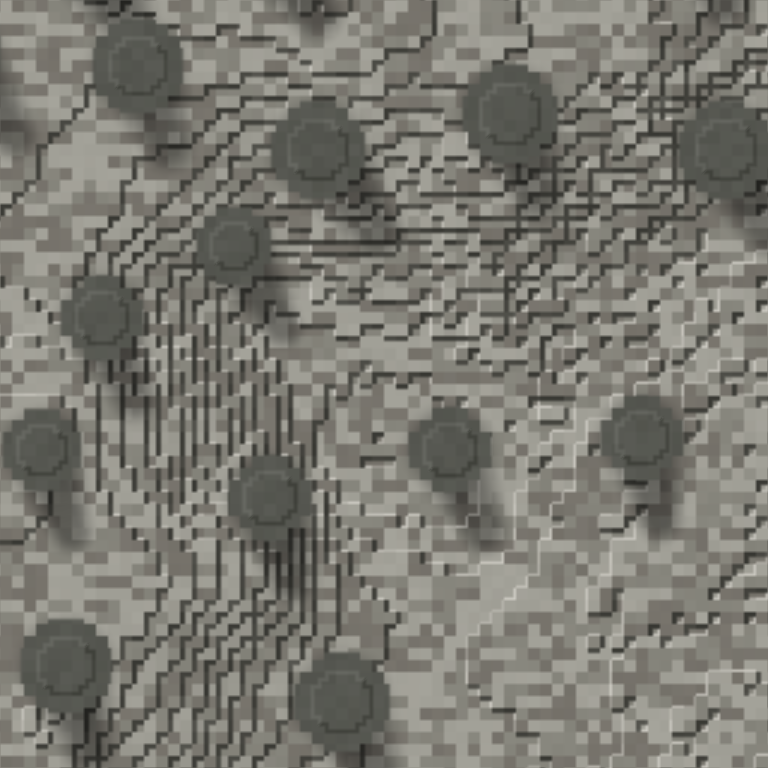
Reproduce this pattern procedurally as a WebGL 1 fragment shader.

```glsl
precision highp float;
uniform vec2 u_resolution;

const float GRID = 64.0;       // ground blocks across the canvas
const float TREE_PITCH = 16.0; // blocks per tree plot
const vec3 STONE_LIGHT = vec3(0.635, 0.63, 0.595);
const vec3 STONE_MID = vec3(0.525, 0.52, 0.485);
const vec3 STONE_DARK = vec3(0.465, 0.45, 0.42);
const vec3 CREVICE = vec3(0.215, 0.215, 0.195);
const vec3 RIM = vec3(0.83, 0.82, 0.79);
const vec3 LEAF = vec3(0.335, 0.34, 0.315);

float hash(vec2 p) {
  return fract(sin(dot(p, vec2(127.1, 311.7))) * 43758.55);
}

float boxDistance(vec2 p, vec2 halfSize) {
  vec2 d = abs(p) - halfSize;
  return max(d.x, d.y);
}

// Terraced basin: steep to the upper left, shallow and rough to the right
float terrain(vec2 cell) {
  vec2 p = cell / GRID;
  vec2 q = p + 0.045 * sin(p.yx * vec2(11.0, 9.0) + vec2(1.0, 2.6))
             + 0.018 * sin(p.yx * vec2(27.0, 31.0) + vec2(4.0, 0.7));
  vec2 away = q - vec2(0.54, 0.49);
  float steep = mix(0.25, 1.0, smoothstep(-0.25, 0.15, dot(away, vec2(-0.8, 0.6))));
  float bowl = 12.0 * steep * smoothstep(0.08, 0.5, length(away));
  float swell = 0.9 * sin(8.0 * q.x + 5.0 * q.y) + 0.7 * sin(13.0 * q.y - 6.0 * q.x + 2.0);
  float rough = smoothstep(0.4, 0.95, p.x + 0.22 * sin(p.y * 7.0 - 2.8));
  return bowl + swell + (0.12 + 0.95 * rough) * (hash(cell + 7.0) - 0.5);
}

// Three stone tones, joined into short runs and broad patches
vec3 stone(vec2 cell) {
  float run = hash(floor(cell * vec2(0.5, 1.0)) + 31.0);
  float grain = mix(hash(cell), run, step(0.5, hash(floor(cell / 2.0) + 53.0)));
  float patches = sin(cell.x * 0.21 + 2.0 * sin(cell.y * 0.13)) * sin(cell.y * 0.27 + 1.0);
  float tone = grain + 0.12 * patches;
  vec3 color = mix(STONE_DARK, STONE_MID, step(0.3, tone));
  color = mix(color, STONE_LIGHT, step(0.58, tone));
  return color + 0.025 * (hash(cell + 91.0) - 0.5);
}

// x: canopy, y: crown outline (negative dark, positive lit), z: cast shadow
vec3 trees(vec2 g) {
  vec3 result = vec3(0.0);
  vec2 plot = floor(g / TREE_PITCH);
  for (int j = -1; j <= 1; j++) {
    for (int i = -1; i <= 1; i++) {
      vec2 id = plot + vec2(float(i), float(j));
      float present = step(hash(id + 3.7), 0.72);
      vec2 jitter = vec2(hash(id + 11.3), hash(id + 23.9)) - 0.5;
      vec2 center = floor((id + 0.5 + 0.65 * jitter) * TREE_PITCH) + 0.5;
      float radius = mix(2.7, 4.3, sqrt(hash(id + 41.1)));
      vec2 d = g - center;

      // Blocky rounded canopy with a stepped crown
      vec2 blocky = abs(floor(d + 0.5));
      float corner = (blocky.x + blocky.y) * 0.72 - radius;
      float outer = max(boxDistance(d, vec2(radius, radius * 1.04)), corner);
      float canopy = present * (1.0 - smoothstep(-0.15, 0.2, outer));
      float crown = min(boxDistance(d, radius * vec2(0.62, 0.32)),
                        boxDistance(d, radius * vec2(0.32, 0.62)));
      crown = min(crown, boxDistance(d, vec2(radius * 0.47)));
      float line = 1.0 - smoothstep(0.08, 0.24, abs(crown));
      float facing = d.y - d.x > 0.0 ? 0.7 : -1.0;

      // Soft shadow trailing to the lower right
      vec2 trail = vec2(mix(1.5, 5.0, hash(id + 67.0)), -6.8);
      float along = clamp(dot(d, trail) / dot(trail, trail), 0.0, 1.0);
      float spread = length(d - trail * along) / (radius * mix(1.15, 0.65, along));
      float shadow = present * (1.0 - smoothstep(0.25, 1.15, spread)) * (1.0 - 0.35 * along);
      result.x = max(result.x, canopy);
      result.y += canopy * line * facing;
      result.z = max(result.z, shadow);
    }
  }
  return result;
}

// Strength of a strip along one block side that faces a higher block
float strip(float fromSide, float width, float rise) {
  return step(0.5, rise) * (1.0 - smoothstep(width - 0.1, width + 0.1, fromSide));
}

vec3 scene(vec2 g) {
  vec2 cell = floor(g);
  vec2 f = g - cell;
  float here = terrain(cell);
  float left = terrain(cell - vec2(1.0, 0.0));
  float above = terrain(cell + vec2(0.0, 1.0));
  float right = terrain(cell + vec2(1.0, 0.0));
  float below = terrain(cell - vec2(0.0, 1.0));
  float level = floor(here);

  // Ground, darker and calmer on slopes turned from the light
  float slope = smoothstep(0.3, 1.3, left + above - 2.0 * here);
  vec3 color = mix(stone(cell), STONE_MID * 0.94, 0.45 * slope);
  float lit = max(strip(1.0 - f.x, 0.2, floor(right) - level),
                  strip(f.y, 0.2, floor(below) - level));
  float dark = max(strip(f.x, 0.42, floor(left) - level),
                   strip(1.0 - f.y, 0.42, floor(above) - level));
  color = mix(color, RIM, lit * mix(0.35, 0.95, hash(cell + 17.0)));
  color = mix(color, CREVICE, dark * mix(0.7, 1.0, hash(cell + 29.0)));

  // Trees over their shadows
  vec3 tree = trees(g);
  color *= 1.0 - tree.z * mix(0.38, 0.55, hash(cell + 37.0));
  vec3 leaf = LEAF + 0.03 * (hash(cell + 71.0) - 0.5) + 0.075 * tree.y;
  return mix(color, leaf, tree.x);
}

void main() {
  vec2 g = gl_FragCoord.xy / min(u_resolution.x, u_resolution.y) * GRID;
  // Average nearby samples to soften every edge
  vec3 sum = vec3(0.0);
  for (int j = -1; j <= 1; j++) {
    for (int i = -1; i <= 1; i++) {
      sum += scene(g + 0.085 * vec2(float(i), float(j)));
    }
  }
  gl_FragColor = vec4(sum / 9.0, 1.0);
}
```
